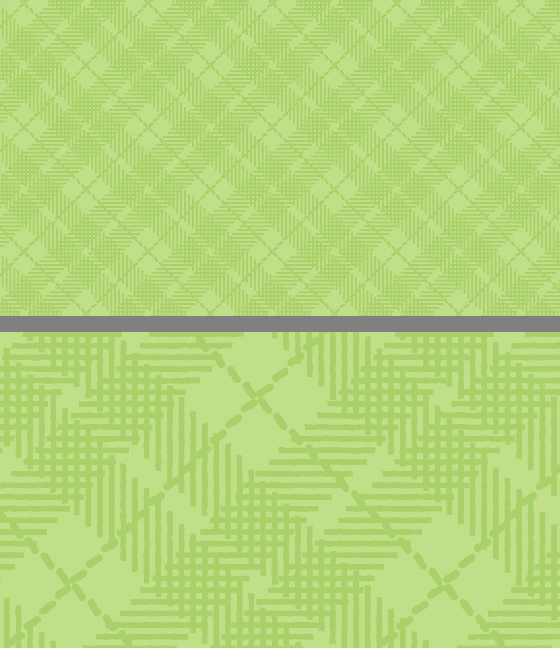
Top, the full canvas; bottom, a detail of the centre.
A WebGL 2 fragment shader for this pattern:

```glsl
#version 300 es
precision highp float;
// Diagonal tartan in two greens: bands hatched with horizontal strokes cross
// bands hatched with vertical strokes, and dashed stitch lines run between them.
// Both directions share one distance function; gradient noise roughens the ink.

#define TILE 0.393                  // repeat size, in canvas heights
#define ORIGIN vec2(0.8620, 0.597)  // one stitch crossing, in canvas heights
#define HATCHES 32.0                // strokes per repeat
#define STROKE 0.0076               // half width of a stroke, in repeats
#define BAND vec2(0.203, 0.460)     // inner and outer band edge from the stitch
#define DASHES 24.0                 // stitches per repeat
#define DASH_SIZE vec2(0.016, 0.0098) // half length and radius of a stitch
#define DASH_ANGLE 0.58             // stitch direction, in radians
#define ROUGHNESS 0.0035            // ink edge wobble, in repeats
#define LIGHT vec3(0.753, 0.875, 0.533)
#define DARK vec3(0.664, 0.815, 0.412)

uniform vec2 u_resolution;
out vec4 outColor;

vec2 hash2(vec2 cell) {
  vec3 h = fract(cell.xyx * vec3(0.1031, 0.1030, 0.0973));
  h += dot(h, h.yzx + 33.33);
  return fract((h.xx + h.yz) * h.zy);
}

float cornerSlope(vec2 cell, vec2 offset) {
  return dot(hash2(cell) * 2.0 - 1.0, offset);
}

float gradientNoise(vec2 p) {
  vec2 i = floor(p), f = p - i;
  vec2 w = f * f * f * (f * (f * 6.0 - 15.0) + 10.0);
  vec2 e = vec2(1.0, 0.0);
  return mix(mix(cornerSlope(i, f), cornerSlope(i + e, f - e), w.x),
             mix(cornerSlope(i + e.yx, f - e.yx),
                 cornerSlope(i + e.xx, f - e.xx), w.x), w.y);
}

// Strokes along x, each cut squarely where its centre line meets the band.
float hatchDistance(vec2 q) {
  float row = floor(q.y * HATCHES);
  float centre = (row + 0.5) / HATCHES;
  float s = q.x - centre;
  float side = abs(fract(s + 0.5) - 0.5);
  vec2 jitter = (hash2(vec2(row, floor(s * 2.0)) + 71.0) - 0.5) * 0.012;
  vec2 edge = BAND + jitter;
  float ends = max(edge.x - side, side - edge.y);
  return max(abs(q.y - centre) - STROKE, ends);
}

// Tilted round-ended dashes along the diagonal between the bands.
float stitchDistance(vec2 q) {
  q.x -= round(q.x - q.y);
  float along = (q.x + q.y) * 0.5;
  vec2 local = q - (floor(along * DASHES) + 0.5) / DASHES;
  vec2 dir = vec2(cos(DASH_ANGLE), sin(DASH_ANGLE));
  float t = clamp(dot(local, dir), -DASH_SIZE.x, DASH_SIZE.x);
  return length(local - dir * t) - DASH_SIZE.y;
}

float plaidDistance(vec2 q) {
  return min(hatchDistance(q), stitchDistance(q));
}

void main() {
  vec2 p = (gl_FragCoord.xy / u_resolution.y - ORIGIN) / TILE;
  float pixel = 1.0 / (u_resolution.y * TILE);

  // The quarter turn maps the same weave onto the other diagonal.
  float d = min(plaidDistance(p), plaidDistance(vec2(p.y, -p.x)));
  d += ROUGHNESS * gradientNoise(p * 65.0);

  float ink = 1.0 - smoothstep(-0.5 * pixel, 0.5 * pixel, d);
  outColor = vec4(mix(LIGHT, DARK, ink), 1.0);
}
```
